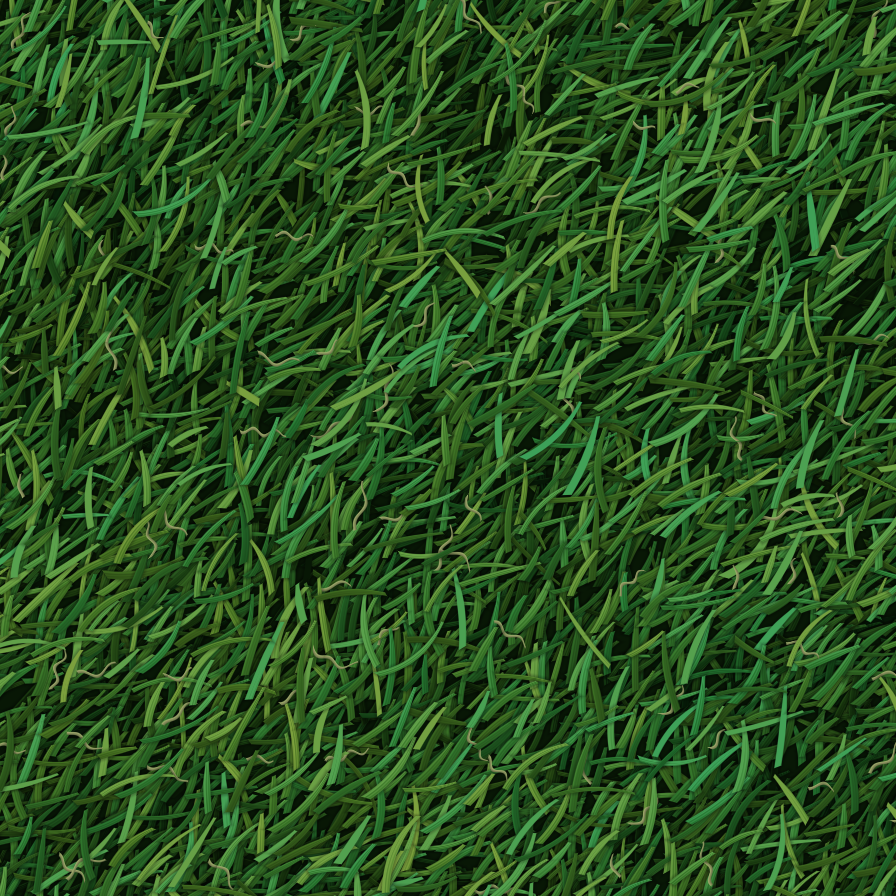
Write a WebGL 1 fragment shader that draws this texture.

```glsl
precision highp float;
// Dense turf: stacked layers of jittered cells, each cell holding one curved,
// tapered blade. Deep layers are dark, upper ones bright, and every blade casts
// a soft shadow. Layered sines steer the lean, and pale dry fibres lie between.
uniform vec2 u_resolution;

const int LAYERS = 14;
const int FIBRE_LAYER = 12;
const float BLADE_CELL = 0.055;
const float FIBRE_CELL = 0.085;

const vec3 SOIL = vec3(0.03, 0.09, 0.02);
const vec3 DEEP = vec3(0.09, 0.22, 0.06);
const vec3 LEAF = vec3(0.16, 0.33, 0.11);
const vec3 FRESH = vec3(0.22, 0.45, 0.16);
const vec3 SUNLIT = vec3(0.38, 0.62, 0.29);
const vec3 STRAW = vec3(0.62, 0.66, 0.42);
const vec3 COOL_TINT = vec3(0.62, 1.02, 1.20);
const vec3 WARM_TINT = vec3(1.28, 1.01, 0.82);

// Four random values in 0..1 for a cell and a seed.
vec4 hash4(vec2 cell, float seed) {
  vec4 p = fract(vec4(cell.xyx, seed) * vec4(0.1031, 0.1030, 0.0973, 0.1099) + seed * 0.137);
  p += dot(p, p.wzxy + 33.33);
  return fract((p.xxyz + p.yzzw) * p.zywx);
}

// Smooth large-scale variation in about -1..1.
float waves(vec2 p) {
  return 0.5 * sin(5.0 * p.x + 3.0 * sin(4.0 * p.y + 1.0))
       + 0.3 * sin(11.0 * p.y - 6.0 * p.x + 2.0)
       + 0.2 * sin(19.0 * p.x + 14.0 * p.y);
}

vec2 rotate(vec2 p, float angle) {
  float c = cos(angle), s = sin(angle);
  return vec2(c * p.x + s * p.y, c * p.y - s * p.x);
}

// Green ramp from soil (0) to sunlit (1).
vec3 grassTone(float tone) {
  float t = clamp(tone, 0.0, 1.0) * 4.0;
  vec3 c = mix(SOIL, DEEP, clamp(t, 0.0, 1.0));
  c = mix(c, LEAF, clamp(t - 1.0, 0.0, 1.0));
  c = mix(c, FRESH, clamp(t - 2.0, 0.0, 1.0));
  return mix(c, SUNLIT, clamp(t - 3.0, 0.0, 1.0));
}

// Curved strip along x: signed distance, position along and across it.
vec3 bladeShape(vec2 q, float halfLength, float halfWidth, float bend) {
  float slope = 2.0 * bend * q.x;
  float y = (q.y - bend * q.x * q.x) / sqrt(1.0 + slope * slope);
  float along = q.x / halfLength;
  float width = halfWidth * mix(1.0, 0.5, smoothstep(0.0, 1.0, along));
  float d = max(abs(y) - width, abs(q.x + 0.5 * y) - halfLength);
  return vec3(d, along, y / width);
}

float coverage(float d, float edge) {
  return 1.0 - smoothstep(-edge, edge, d);
}

// Paint the blade of one cell, with its shadow, over the colour below.
vec3 paintBlade(vec3 below, vec2 p, vec2 cell, float layer, float height, float edge) {
  vec4 place = hash4(cell, layer + 1.7);
  vec4 look = hash4(cell, layer + 41.3);
  vec2 root = (cell + place.xy) * BLADE_CELL;
  float stray = step(0.85, look.w) * (look.x - 0.5) * 2.6;
  float lean = 0.85 + 0.22 * waves(root) + (place.z + place.w - 1.0) * 1.05 + stray;
  vec2 q = rotate(p - root, lean);
  float halfLength = mix(0.021, 0.048, look.y);
  float halfWidth = mix(0.0023, 0.0044, place.w);
  float bend = (look.z - 0.5) * 11.0;
  vec3 blade = bladeShape(q, halfLength, halfWidth, bend);

  // Light falls from the upper left; a crease and fine veins run lengthwise.
  float shade = 0.10 * blade.z - 0.07 * smoothstep(0.35, 0.0, abs(blade.z - 0.15));
  shade += 0.04 * sin(blade.z * 9.0 + look.x * 6.0) + 0.07 * blade.y;
  float tone = 0.16 + 0.71 * height + (look.x - 0.5) * 0.62 + shade;
  tone += 0.08 * waves(root * 1.3 + 2.7);
  float warmth = clamp(look.w * 0.9 + 0.08 + 0.15 * waves(root + 5.0), 0.0, 1.0);
  vec3 green = grassTone(tone) * mix(COOL_TINT, WARM_TINT, warmth);

  float shadow = 1.0 - smoothstep(-0.001, 0.005, blade.x);
  return mix(below * (1.0 - 0.30 * shadow), green, coverage(blade.x, edge));
}

// Paint a thin, kinked dry fibre in some of the cells.
vec3 paintFibre(vec3 below, vec2 p, vec2 cell, float edge) {
  vec4 r = hash4(cell, 77.1);
  vec4 s = hash4(cell, 93.6);
  vec2 q = rotate(p - (cell + r.xy) * FIBRE_CELL, 0.4 + (r.z - 0.5) * 3.0);
  q.y += 0.0035 * sin(q.x * mix(150.0, 260.0, s.x) + s.y * 6.0);
  vec3 fibre = bladeShape(q, mix(0.012, 0.028, s.z), 0.0018, (s.w - 0.5) * 24.0);
  float present = step(0.45, r.w);
  return mix(below, STRAW * (0.85 + 0.2 * fibre.z), present * coverage(fibre.x, edge));
}

void main() {
  float size = min(u_resolution.x, u_resolution.y);
  vec2 uv = gl_FragCoord.xy / size;
  float edge = 0.75 / size;
  vec3 color = SOIL;
  for (int i = 0; i < LAYERS; i++) {
    float layer = float(i);
    vec2 p = uv + fract(layer * vec2(0.618, 0.382)) * BLADE_CELL + 1.0;
    for (int k = 0; k < 9; k++) {
      vec2 neighbour = vec2(mod(float(k), 3.0), floor(float(k) / 3.0)) - 1.0;
      color = paintBlade(color, p, floor(p / BLADE_CELL) + neighbour, layer,
                         layer / float(LAYERS - 1), edge);
      if (i == FIBRE_LAYER) {
        color = paintFibre(color, p, floor(p / FIBRE_CELL) + neighbour, edge);
      }
    }
  }
  gl_FragColor = vec4(color, 1.0);
}
```
